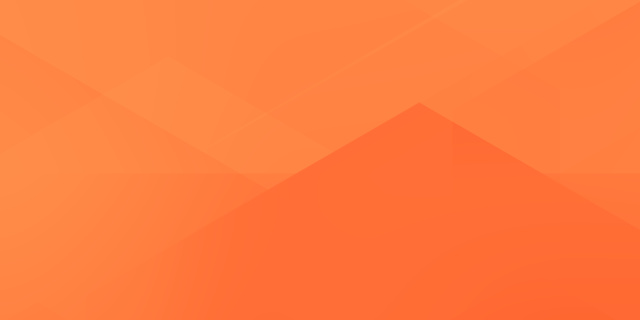
Write a Shadertoy shader that draws this background.

```glsl
#define LIGHT vec3(1.0, 0.57, 0.30)
#define DARK vec3(1.0, 0.39, 0.185)
#define HORIZON 0.458
#define PEAK_TONE 0.73
#define STREAK_GAIN 0.08
#define FALLING 1.0
#define RISING -1.0

// Signed distance to a 30 degree edge through a corner, negative below it
float slope(vec2 p, vec2 corner, float direction) {
    return dot(p - corner, vec2(0.5 * direction, 0.866));
}

float roof(vec2 p, vec2 apex) {
    return max(slope(p, apex, FALLING), slope(p, apex, RISING));
}

// Rising edge that is cut off by a vertical side at its left
float leftPanel(vec2 p, vec2 corner) {
    return max(corner.x - p.x, slope(p, corner, RISING));
}

// Falling edge that is cut off by a vertical side at its right
float rightPanel(vec2 p, vec2 corner) {
    return max(p.x - corner.x, slope(p, corner, FALLING));
}

// Antialiased coverage of the inside of a distance field
float cover(float d) {
    return clamp(0.5 - d * iResolution.y, 0.0, 1.0);
}

// Coverage that fades with depth behind the edge
float fadeIn(float d, float rate) {
    return cover(d) * exp(min(d, 0.0) * rate);
}

void mainImage(out vec4 fragColor, in vec2 fragCoord) {
    vec2 p = fragCoord / iResolution.xy * vec2(2.0, 1.0);

    // Base tone: 0 is light, 1 is dark
    float tone = 0.10 + 0.12 * smoothstep(0.0, 0.9, p.x);
    tone += 0.18 * (1.0 - p.y) * smoothstep(0.4, 1.0, p.x);

    // Translucent upper planes
    tone += 0.14 * fadeIn(slope(p, vec2(0.0, 0.891), FALLING), 3.0);
    tone -= 0.075 * fadeIn(roof(p, vec2(0.526, 0.823)), 1.2);
    tone += 0.055 * fadeIn(rightPanel(p, vec2(1.75, 0.719)), 1.2);
    tone += 0.03 * fadeIn(leftPanel(p, vec2(1.75, 0.458)), 4.0);

    // Dark panel on the right
    float panel = leftPanel(p, vec2(1.414, 0.656));
    tone += (0.06 + 0.15 * smoothstep(1.4, 2.0, p.x)) * fadeIn(panel, 3.5);

    // Tapered light streak
    vec2 streakStart = vec2(0.469, 0.435);
    float along = clamp((p.x - streakStart.x) / 0.98, 0.0, 1.0);
    float streak = abs(slope(p, streakStart, RISING)) - mix(0.001, 0.006, along);
    tone -= STREAK_GAIN * cover(streak) * smoothstep(0.0, 0.3, along);

    // Lower plane, deepening towards the bottom
    float lower = cover(p.y - HORIZON);
    float depth = max(HORIZON - p.y, 0.0);
    tone += 0.15 * lower * smoothstep(0.0, 0.8, p.x) + 0.55 * depth;

    // Large dark peak, dissolving to the left
    float peak = cover(roof(p, vec2(1.310, 0.680)));
    float corner = smoothstep(1.1, 1.8, p.x) * smoothstep(0.5, 0.0, p.y);
    float peakTone = PEAK_TONE + 0.1 * depth + 0.1 * corner;
    peakTone += 0.1 * cover(panel) * smoothstep(0.38, 0.62, p.y);
    tone = mix(tone, peakTone, peak * smoothstep(0.4, 0.95, p.x));

    // Small planes along the bottom
    tone += 0.05 * cover(roof(p, vec2(0.117, 0.055)));
    tone += 0.035 * fadeIn(leftPanel(p, vec2(0.268, 0.075)), 5.0);
    tone += 0.05 * cover(roof(p, vec2(1.667, 0.15))) * smoothstep(0.16, 0.0, p.y);

    fragColor = vec4(mix(LIGHT, DARK, clamp(tone, 0.0, 1.0)), 1.0);
}
```
